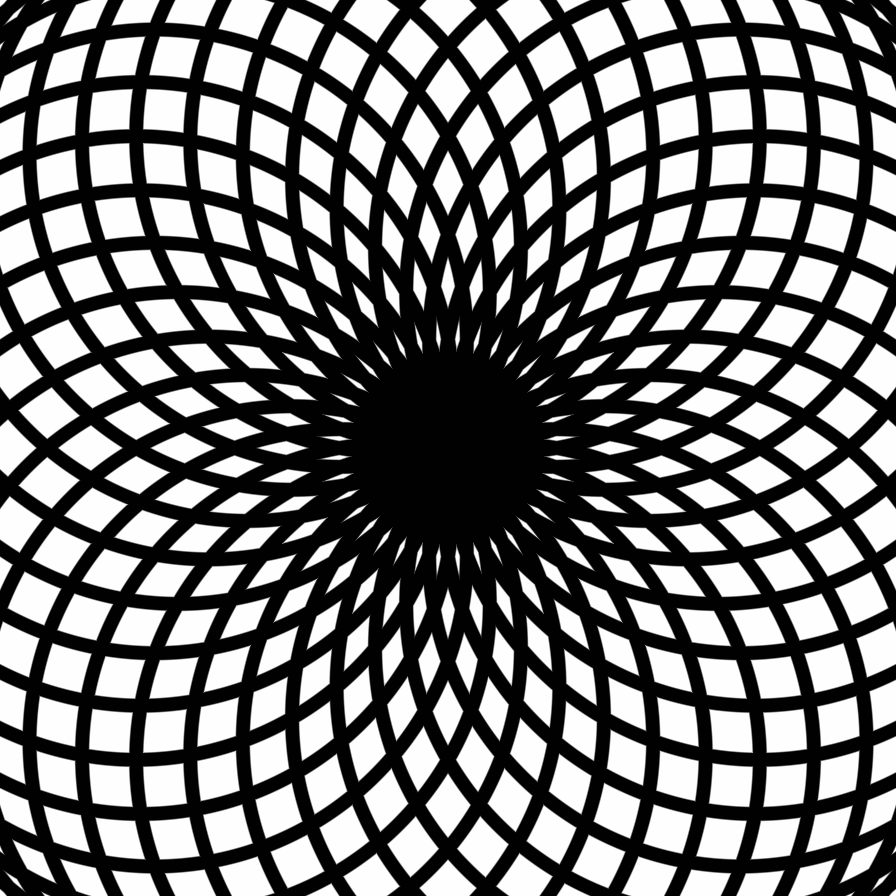
Reproduce this pattern procedurally as a Shadertoy shader.

```glsl
const float TAU = 6.2831853;
const int RING_COUNT = 36;
const float RING_RADIUS = 0.348;
const float LINE_HALF_WIDTH = 0.0078;
const vec3 INK = vec3(0.003);
const vec3 PAPER = vec3(0.995);

// Distance to the outline of a circle
float ringDistance(vec2 p, vec2 center, float radius) {
    return abs(length(p - center) - radius);
}

// Distance to a rosette of equal rings that all pass through the origin
float rosetteDistance(vec2 p, float radius, int count) {
    float nearest = 1e3;
    for (int i = 0; i < count; i++) {
        float angle = TAU * float(i) / float(count);
        vec2 center = radius * vec2(cos(angle), sin(angle));
        nearest = min(nearest, ringDistance(p, center, radius));
    }
    return nearest;
}

// Antialiased coverage of a stroke
float strokeMask(float dist, float halfWidth, float softness) {
    return 1.0 - smoothstep(halfWidth - softness, halfWidth + softness, dist);
}

void mainImage(out vec4 fragColor, in vec2 fragCoord) {
    float canvasSize = min(iResolution.x, iResolution.y);
    vec2 p = (fragCoord - 0.5 * iResolution.xy) / canvasSize;

    float dist = rosetteDistance(p, RING_RADIUS, RING_COUNT);
    float ink = strokeMask(dist, LINE_HALF_WIDTH, 1.0 / canvasSize);

    fragColor = vec4(mix(PAPER, INK, ink), 1.0);
}
```
